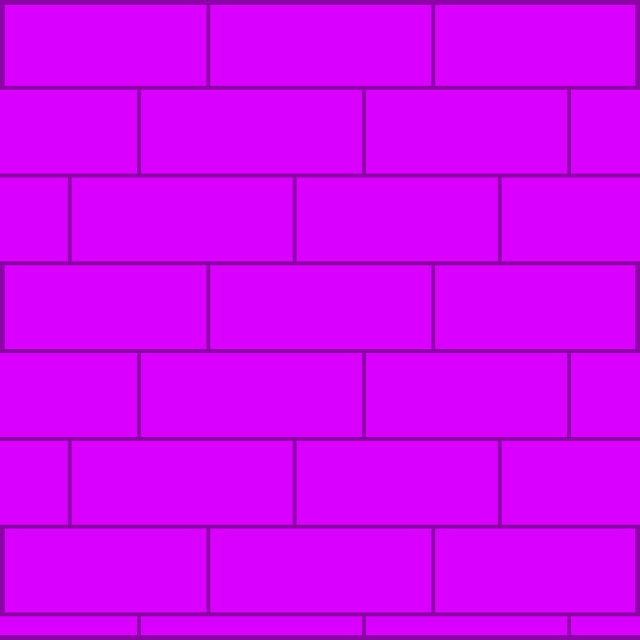
This pattern is drawn by a Shadertoy shader. Its source:

```glsl
// Flat magenta brick wall with thin purple joints in a three-row stagger.
// Each course reuses three upright joints, shifted left by a fixed step;
// a slightly thicker frame closes the wall. It is regular, so no noise is used.

const vec3 BRICK_COLOR = vec3(0.85, 0.0, 1.0);
const vec3 JOINT_COLOR = vec3(0.55, 0.01, 0.65);

const float COURSE_HEIGHT = 0.13715;
const float COURSE_SHIFT = 0.1083;
const float STAGGER_ROWS = 3.0;
const float JOINT_HALF = 0.003;
const float FRAME_HALF = 0.0075;
const vec3 JOINT_X = vec3(0.3255, 0.677, 0.9974);

// Distance to the nearest whole number
float wrapDistance(float x) {
    return abs(fract(x + 0.5) - 0.5);
}

// Smoothed coverage of a line, given the distance to its centre
float lineMask(float dist, float halfWidth, float pixel) {
    return clamp(0.5 + (halfWidth - dist) / pixel, 0.0, 1.0);
}

// Upright joints of one course, wrapping across the canvas
float uprightJoints(float x, float stagger, float pixel) {
    float nearest = 1.0;
    for (int i = 0; i < 3; i++) {
        nearest = min(nearest, wrapDistance(x - JOINT_X[i] + stagger * COURSE_SHIFT));
    }
    return lineMask(nearest, JOINT_HALF, pixel);
}

// Level joints between courses
float levelJoints(float depth, float pixel) {
    float dist = wrapDistance(depth / COURSE_HEIGHT) * COURSE_HEIGHT;
    return lineMask(dist, JOINT_HALF, pixel);
}

// Top and bottom borders, plus side borders on unshifted courses
float frame(vec2 uv, float stagger, vec2 pixel) {
    float level = lineMask(wrapDistance(uv.y), FRAME_HALF, pixel.y);
    float side = lineMask(wrapDistance(uv.x), FRAME_HALF, pixel.x);
    return max(level, side * (1.0 - step(0.5, stagger)));
}

void mainImage(out vec4 fragColor, in vec2 fragCoord) {
    vec2 pixel = 1.0 / iResolution.xy;
    vec2 uv = fragCoord * pixel;

    // Courses are counted down from the top edge
    float depth = 1.0 - uv.y;
    float stagger = mod(floor(depth / COURSE_HEIGHT), STAGGER_ROWS);

    float joint = max(uprightJoints(uv.x, stagger, pixel.x), levelJoints(depth, pixel.y));
    joint = max(joint, frame(uv, stagger, pixel));

    fragColor = vec4(mix(BRICK_COLOR, JOINT_COLOR, joint), 1.0);
}
```
